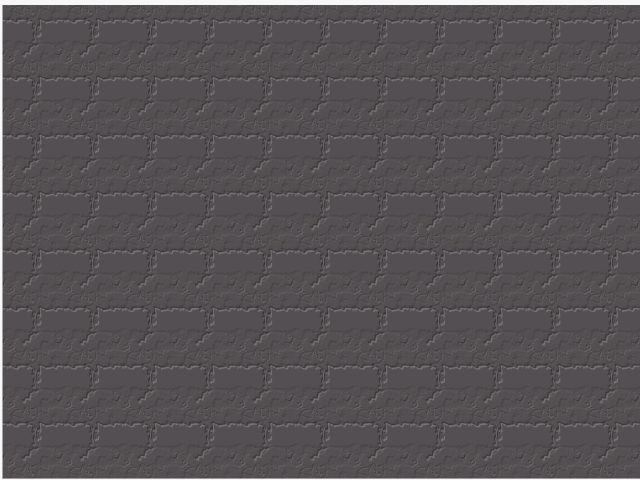
Give the GLSL for this pattern, as a Shadertoy shader.

```glsl
// Embossed slate relief: one cracked stone tile repeated in a square grid, with a thin white margin.
#define PITCH 0.1201              // tile size, in canvas heights
#define PHASE vec2(0.65, 0.35)    // tile offset from the top left, in tiles
#define CELLS vec2(5.0, 7.0)      // small fragments per tile
#define CRACK 0.16                // crack width, in fragment cells
#define RAGGED 0.075              // how jagged the edges are
#define LIGHT_STEP vec2(0.009, 0.013)
#define RELIEF 1.55
#define STONE vec3(0.33, 0.31, 0.32)
#define LIT vec3(0.47, 0.45, 0.46)
#define SHADE vec3(0.21, 0.19, 0.19)
#define PAPER vec3(0.97)

const float TAU = 6.2831853;

vec2 hash2(vec2 cell) {
    uvec2 n = uvec2(cell) * uvec2(1597u, 3571u);
    uint h = (n.x ^ n.y ^ 9173u) * 747796u + 28913u;
    h = (h ^ (h >> 15)) * 224737u;
    h ^= h >> 13;
    h *= 31337u;
    h ^= h >> 16;
    return vec2(h & 65535u, (h * 40503u) >> 16) / 65536.0;
}

float gradDot(vec2 cell, vec2 offset, float period) {
    float a = TAU * hash2(mod(cell, period) + period * 3.0).x;
    return dot(vec2(cos(a), sin(a)), offset);
}

// Gradient noise that wraps once per tile
float noise(vec2 tile, float period) {
    vec2 p = tile * period, i = floor(p), f = p - i;
    vec2 u = f * f * f * (f * (f * 6.0 - 15.0) + 10.0);
    vec2 x = vec2(1.0, 0.0);
    return mix(mix(gradDot(i, f, period), gradDot(i + x, f - x, period), u.x),
               mix(gradDot(i + x.yx, f - x.yx, period), gradDot(i + 1.0, f - 1.0, period), u.x), u.y);
}

// Fragments at random levels, parted by cracks of the given depth
float fragments(vec2 tile, float depth) {
    vec2 p = tile * CELLS, base = floor(p);
    float near = 9.0, next = 9.0, nearLevel = 0.0, nextLevel = 0.0;
    for (int y = -1; y <= 1; y++)
    for (int x = -1; x <= 1; x++) {
        vec2 cell = base + vec2(x, y);
        vec2 id = mod(cell, CELLS);
        float d = length(cell + 0.1 + 0.8 * hash2(id) - p);
        float level = hash2(id + 40.0).y;
        if (d < near) {
            next = near; nextLevel = nearLevel;
            near = d; nearLevel = level;
        } else if (d < next) {
            next = d; nextLevel = level;
        }
    }
    float inside = smoothstep(0.0, CRACK, next - near);
    float level = mix(0.5 * (nearLevel + nextLevel), nearLevel, inside);
    return 0.5 + 0.35 * level - depth * (1.0 - inside);
}

float roundBox(vec2 p, vec2 halfSize, float radius) {
    vec2 q = abs(p) - halfSize + radius;
    return length(max(q, 0.0)) + min(max(q.x, q.y), 0.0) - radius;
}

float segment(vec2 p, vec2 halfSpan) {
    return length(p - halfSpan * clamp(dot(p, halfSpan) / dot(halfSpan, halfSpan), -1.0, 1.0));
}

// Height of the stone; tile y runs downward
float height(vec2 tile) {
    vec2 jag = vec2(noise(tile, 9.0), noise(tile + 0.37, 9.0))
             + 0.6 * vec2(noise(tile + 0.61, 19.0), noise(tile + 0.13, 19.0));
    vec2 p = tile + RAGGED * jag;

    // Small fragments, most broken in the lower part of the tile
    float broken = 0.55 - 0.45 * cos(TAU * (p.y - 0.22));
    float patchy = smoothstep(-0.3, 0.35, noise(tile, 4.0));
    float h = fragments(p, 0.65 * broken * patchy);
    h = mix(0.7, h, 0.3 + 0.6 * broken);
    h += 0.07 * noise(tile, 15.0);

    // Diagonal crack below the broad plate
    vec2 d = p - vec2(0.88, 0.51);
    h -= 0.5 * (1.0 - smoothstep(0.005, 0.045, segment(d - round(d), vec2(0.11, -0.08))));

    // Broad flat plate with a deep gap above and beside it
    d = p - vec2(0.48, 0.20);
    d -= round(d);
    float edge = roundBox(d, vec2(0.455, 0.18), 0.10);
    float gap = mix(smoothstep(0.0, 0.05, edge), 1.0, smoothstep(0.07, 0.17, d.y));
    return mix(h * gap, 0.85, 1.0 - smoothstep(-0.025, 0.015, edge));
}

vec3 stone(vec2 pos) {
    vec2 tile = fract(pos / PITCH - PHASE);
    float slope = RELIEF * (height(tile + LIGHT_STEP) - height(tile - LIGHT_STEP));
    return mix(STONE, slope > 0.0 ? LIT : SHADE, min(abs(slope), 1.0));
}

void mainImage(out vec4 fragColor, in vec2 fragCoord) {
    // Four samples per pixel
    vec3 col = vec3(0.0);
    for (int i = 0; i < 4; i++) {
        vec2 pos = (fragCoord + vec2(i & 1, i >> 1) * 0.5 - 0.25) / iResolution.y;
        col += 0.25 * stone(vec2(pos.x, 1.0 - pos.y));
    }

    // White margin at the left, top and bottom
    vec2 uv = fragCoord / iResolution.y;
    float rim = min(uv.x - 0.0052, min(uv.y - 0.0030, 0.9896 - uv.y));
    float cover = clamp(rim * iResolution.y + 0.5, 0.0, 1.0);
    fragColor = vec4(mix(PAPER, col, cover), 1.0);
}
```
